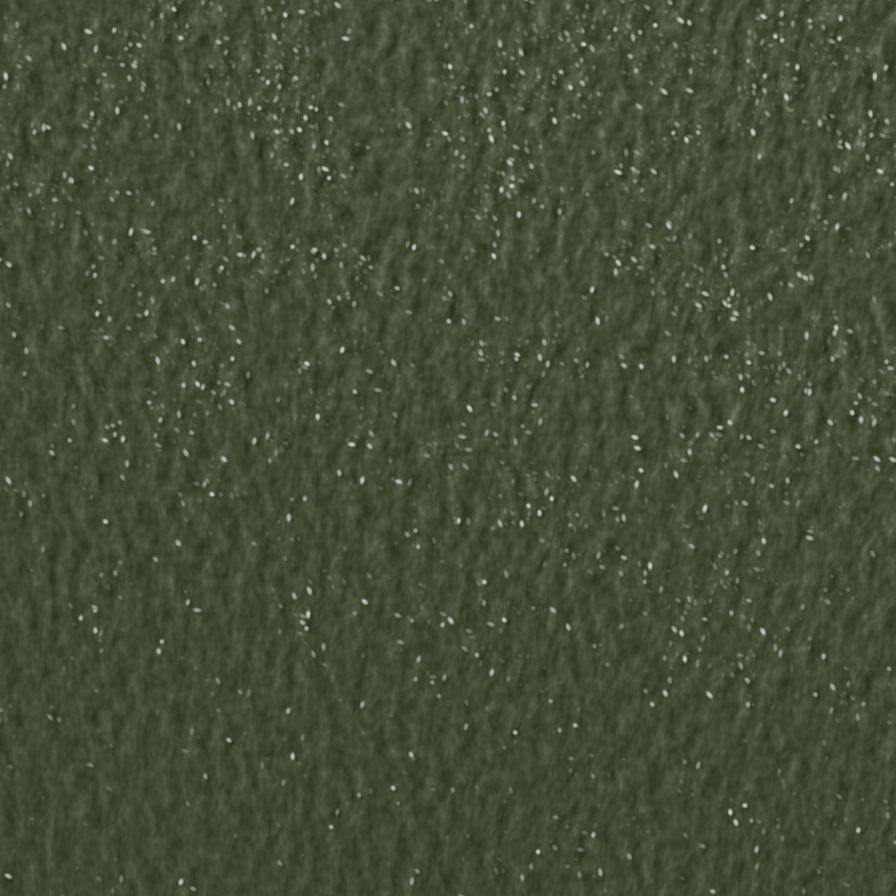
Give the GLSL for this texture, as a three.js fragment shader.

```glsl
// Dark green water seen from above: steep, fine ripples with scattered glints.
// Ripples are stretched, warped gradient noise shaded as relief; glints are
// small random ellipses in a jittered grid, thinned by a clustered density.

#define WATER_COLOR   vec3(0.258, 0.298, 0.208)
#define GLINT_COLOR   vec3(0.76, 0.79, 0.76)
#define RIPPLE_SCALE  vec2(88.0, 27.0)
#define CHOP_SCALE    vec2(150.0, 78.0)
#define GRAIN_SCALE   vec2(235.0, 150.0)
#define RIPPLE_DEPTH  0.088
#define CHOP_DEPTH    0.070
#define GRAIN_DEPTH   0.042
#define GLINT_CELLS   100.0
#define GLINT_RADIUS  0.0031
#define GLINT_AMOUNT  0.62

varying vec2 vUv;

vec3 hash3(vec2 cell) {
  vec3 q = fract(cell.xyx * vec3(0.1031, 0.1030, 0.0973));
  q += dot(q, q.yxz + 33.33);
  return fract((q.xxy + q.yzz) * q.zyx);
}

float gradientDot(vec2 cell, vec2 offset) {
  float angle = 6.2832 * hash3(cell).x;
  return dot(vec2(cos(angle), sin(angle)), offset);
}

float gradientNoise(vec2 p) {
  vec2 i = floor(p);
  vec2 f = p - i;
  vec2 w = f * f * f * (f * (f * 6.0 - 15.0) + 10.0);
  vec2 e = vec2(1.0, 0.0);
  float low = mix(gradientDot(i, f), gradientDot(i + e, f - e), w.x);
  float high = mix(gradientDot(i + e.yx, f - e.yx),
                   gradientDot(i + e.xx, f - e.xx), w.x);
  return mix(low, high, w.y);
}

// Lean the ripples rightwards, more so towards the right, and bend them
vec2 rippleSpace(vec2 p) {
  float lean = mix(0.0, 0.18, p.x);
  float bend = 0.008 * gradientNoise(p * 9.0 + 17.0)
             + 0.004 * gradientNoise(p * 31.0 + 5.0);
  return vec2(p.x - lean * p.y + bend, p.y);
}

// Slope across each ripple: a near difference removes the broad swell
float rippleRelief(vec2 p) {
  vec2 q = rippleSpace(p);
  vec2 across = vec2(0.0075, -0.002);
  float ripple = gradientNoise((q + across) * RIPPLE_SCALE + 40.0)
               - gradientNoise((q - across) * RIPPLE_SCALE + 40.0);
  float chop = gradientNoise(q * CHOP_SCALE + 90.0);
  float grain = gradientNoise(q * GRAIN_SCALE + 130.0);
  return 0.75 * RIPPLE_DEPTH * ripple + CHOP_DEPTH * chop + GRAIN_DEPTH * grain;
}

// Glints crowd the top and the right, in loose clusters
float glintDensity(vec2 p) {
  float slope = smoothstep(0.15, 1.15, p.y + 0.38 * p.x);
  float clusters = gradientNoise(p * 8.0 + 3.0)
                 + 1.1 * gradientNoise(p * 23.0 + 70.0);
  return GLINT_AMOUNT * mix(0.14, 1.0, slope)
       * clamp(0.6 + 2.1 * clusters, 0.06, 1.7);
}

// Returns glint light in x and the dark trough beside it in y
vec2 glints(vec2 p) {
  vec2 home = floor(p * GLINT_CELLS);
  vec2 result = vec2(0.0);
  for (int y = -1; y <= 1; y++) {
    for (int x = -1; x <= 1; x++) {
      vec2 cell = home + vec2(float(x), float(y));
      vec3 place = hash3(cell + 211.0);
      vec3 look = hash3(cell + 547.0);
      vec2 center = (cell + place.xy) / GLINT_CELLS;
      float present = step(place.z, glintDensity(center));
      float strength = present * mix(0.14, 1.0, pow(look.x, 3.5));
      float angle = mix(1.2, 3.0, look.y);
      vec2 axis = vec2(cos(angle), sin(angle));
      vec2 d = p - center;
      float radius = GLINT_RADIUS * mix(0.75, 1.25, look.x);
      vec2 stretch = vec2(mix(0.9, 1.6, look.z), 0.85) * radius;
      vec2 local = vec2(dot(d, axis), dot(d, vec2(-axis.y, axis.x)));
      float shine = 1.0 - smoothstep(0.25, 1.2, length(local / stretch));
      vec2 shade = d - vec2(0.0035, -0.0025);
      float trough = 1.0 - smoothstep(0.0, 0.0055, length(shade));
      result = max(result, strength * vec2(shine, trough));
    }
  }
  return result;
}

void main() {
  vec2 p = vUv;

  // Broad light: dim at lower left, brighter at the top and right
  float light = smoothstep(-0.1, 1.3, p.y + 0.35 * p.x);
  float broad = mix(-0.013, 0.011, light) + 0.006 * gradientNoise(p * 3.0);

  // Relief with brighter crests than troughs
  float relief = rippleRelief(p) * mix(0.75, 1.15, light);
  relief += 4.0 * relief * abs(relief) * step(0.0, relief);

  vec2 glint = glints(p);
  vec3 color = WATER_COLOR + broad + relief - 0.05 * glint.y;
  color = mix(color, GLINT_COLOR, glint.x);
  gl_FragColor = vec4(color, 1.0);
}
```
